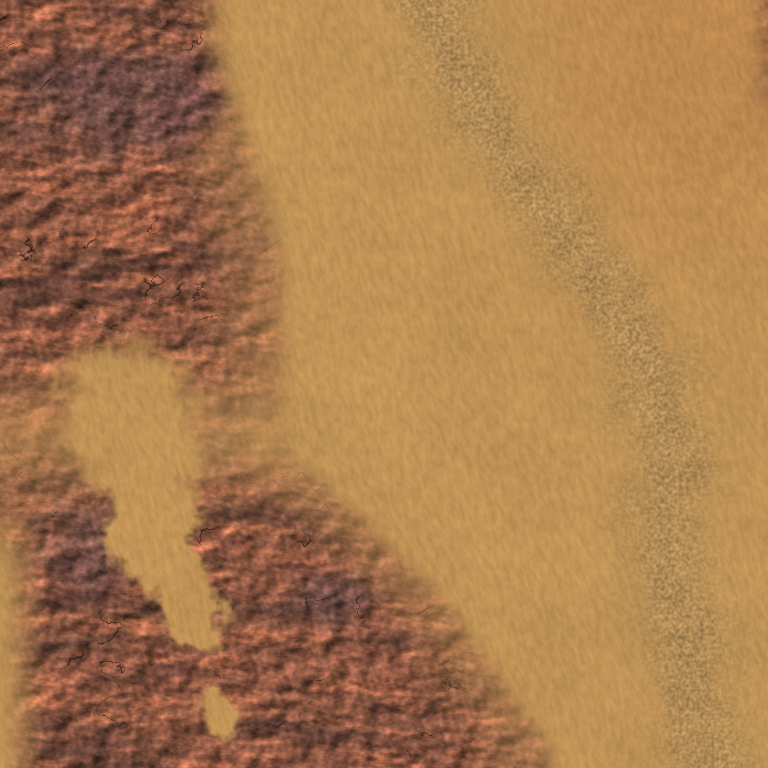
A three.js fragment shader for this texture:

```glsl
// Aerial desert ground: layered red rock, woven-looking sand and a winding gravel strip.
varying vec2 vUv;

const vec3 SAND = vec3(0.755, 0.575, 0.335);
const vec3 SAND_WARM = vec3(0.73, 0.52, 0.30);
const vec3 GRAVEL = vec3(0.67, 0.53, 0.34);
const vec3 ROCK_RED = vec3(0.51, 0.32, 0.245);
const vec3 ROCK_ORANGE = vec3(0.65, 0.39, 0.28);
const vec3 ROCK_DARK = vec3(0.35, 0.235, 0.20);
const vec3 ROCK_PURPLE = vec3(0.42, 0.29, 0.265);
const float SAND_GRAIN = 0.13;
const float GRAVEL_GRAIN = 0.32;
const float RELIEF = 1.1;
const float HAZE = 0.58;

float hash(vec2 p) {
  vec3 q = fract(p.xyx * vec3(0.1031, 0.1030, 0.0973));
  q += dot(q, q.yzx + 33.33);
  return fract((q.x + q.y) * q.z);
}

float corner(vec2 cell, vec2 offset) {
  float angle = 6.2832 * hash(cell);
  return dot(vec2(cos(angle), sin(angle)), offset);
}

float gradientNoise(vec2 p) {
  vec2 i = floor(p), f = fract(p);
  vec2 u = f * f * f * (f * (f * 6.0 - 15.0) + 10.0);
  vec2 e = vec2(1.0, 0.0);
  return mix(mix(corner(i, f), corner(i + e, f - e), u.x),
             mix(corner(i + e.yx, f - e.yx), corner(i + 1.0, f - 1.0), u.x), u.y);
}

float fbm(vec2 p) {
  float sum = 0.0, amp = 0.6;
  for (int k = 0; k < 4; k++) {
    sum += amp * gradientNoise(p);
    p = mat2(1.6, 1.2, -1.2, 1.6) * p + 17.3;
    amp *= 0.55;
  }
  return sum;
}

float capsule(vec2 p, vec2 a, vec2 b, float r) {
  vec2 ab = b - a;
  return length(p - a - ab * clamp(dot(p - a, ab) / dot(ab, ab), 0.0, 1.0)) - r;
}

float blob(vec2 p, vec2 center, vec2 size) {
  vec2 q = (p - center) / size;
  return exp(-dot(q, q));
}

// Right border of the rock at height y
float rockEdge(float y) {
  float t = max(0.0, (0.42 - y) / 0.42);
  return 0.37 - 0.085 * smoothstep(0.6, 1.0, y) + 0.355 * t * (1.4 - 0.4 * t);
}

// Sandy clearing inside the rock, negative within
float clearing(vec2 p) {
  float d = capsule(p, vec2(0.165, 0.47), vec2(0.18, 0.43), 0.083);
  d = min(d, capsule(p, vec2(0.19, 0.40), vec2(0.20, 0.30), 0.058));
  d = min(d, capsule(p, vec2(0.21, 0.28), vec2(0.247, 0.20), 0.043));
  return min(d, capsule(p, vec2(0.275, 0.10), vec2(0.285, 0.065), 0.017));
}

vec3 sandColor(vec2 p) {
  float warm = smoothstep(0.55, 0.9, p.x) * smoothstep(0.4, 0.95, p.y);
  vec3 col = mix(SAND, SAND_WARM, 0.75 * warm);
  vec2 slanted = vec2(p.x + 0.25 * p.y, p.y);
  float grain = 0.65 * gradientNoise(slanted * vec2(125.0, 52.0))
              + 0.45 * gradientNoise(slanted * vec2(230.0, 120.0));
  col *= 1.0 + SAND_GRAIN * grain + 0.07 * fbm(p * 9.0);

  // Gravel strip
  float y = p.y;
  float path = 0.87 - 0.31 * smoothstep(0.4, 1.05, y) + 0.05 * (1.0 - smoothstep(0.0, 0.3, y));
  float offset = (p.x - path + 0.06 * fbm(p * 14.0)) / 0.058;
  float strip = exp(-offset * offset);
  float grit = 0.6 * gradientNoise(p * 120.0) + gradientNoise(p * 215.0) + 0.5 * fbm(p * 28.0);
  return mix(col, GRAVEL * (1.0 + GRAVEL_GRAIN * grit), 0.8 * strip);
}

vec3 rockColor(vec2 p) {
  vec2 bent = p + vec2(0.0, 0.012 * fbm(p * 8.0));
  float strata = fbm(bent * vec2(9.0, 44.0));
  float bands = fbm(bent * vec2(3.5, 17.0) + 5.0);
  vec3 col = mix(ROCK_RED, ROCK_ORANGE, smoothstep(-0.05, 0.4, strata + 0.5 * bands));
  col = mix(col, ROCK_DARK, 0.8 * smoothstep(0.02, 0.4, -bands - 0.4 * strata));

  // Purple weathered faces
  float faces = blob(p, vec2(0.17, 0.87), vec2(0.15, 0.075))
              + 0.8 * blob(p, vec2(0.43, 0.22), vec2(0.09, 0.04))
              + 0.8 * blob(p, vec2(0.11, 0.29), vec2(0.07, 0.08));
  col = mix(col, ROCK_PURPLE, 0.85 * smoothstep(0.2, 0.7, faces + 0.5 * fbm(p * 16.0)));

  // Lit bumps and broken cracks
  vec2 q = p * vec2(26.0, 38.0), light = vec2(-0.09, 0.12);
  col *= 1.0 + RELIEF * (fbm(q - light) - fbm(q + light));
  float vein = abs(gradientNoise(p * vec2(15.0, 24.0) + 0.7 * fbm(p * 30.0)));
  float crack = (1.0 - smoothstep(0.005, 0.035, vein)) * smoothstep(0.08, 0.3, fbm(p * 11.0 + 3.0));
  return col * (1.0 - 0.5 * crack) * (1.0 + 0.22 * gradientNoise(p * 140.0));
}

float rockCover(vec2 p) {
  float d = rockEdge(p.y) - p.x + 0.014 * fbm(p * 12.0);
  float fade = mix(0.13, 0.04, smoothstep(0.79, 0.87, p.y));
  float cover = 0.5 * smoothstep(-0.022, 0.022, d) + 0.5 * smoothstep(0.0, fade, d);
  float hazeY = (p.y - 0.43) / 0.07;
  cover *= 1.0 - HAZE * exp(-hazeY * hazeY);
  cover *= mix(smoothstep(-0.01, 0.07, p.x), 1.0, smoothstep(0.25, 0.38, p.y));
  float soft = mix(0.012, 0.028, smoothstep(0.32, 0.45, p.y));
  cover *= smoothstep(-soft, soft, clearing(p) + 0.05 * fbm(p * 22.0));
  return cover + 0.5 * smoothstep(0.965, 1.01, p.x) * smoothstep(0.82, 0.92, p.y);
}

void main() {
  vec3 col = mix(sandColor(vUv), rockColor(vUv), clamp(rockCover(vUv), 0.0, 1.0));
  gl_FragColor = vec4(col, 1.0);
}
```
